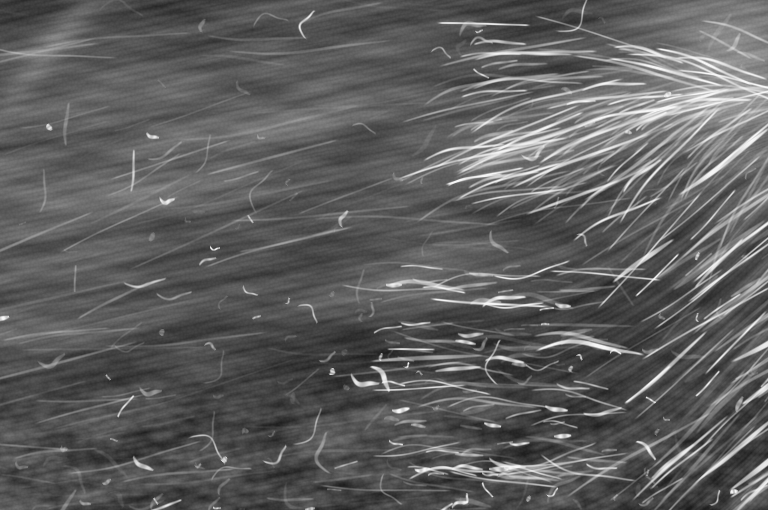
Reproduce this texture procedurally as a WebGL 2 fragment shader.

```glsl
#version 300 es
precision highp float;
uniform vec2 u_resolution;
out vec4 fragColor;

vec4 hash4(float n) {
  return fract(sin(n * vec4(12.99, 78.23, 37.72, 53.12) + vec4(1.3, 4.1, 2.7, 5.9)) * 4375.5);
}

vec2 hash2(vec2 c) {
  return fract(sin(vec2(dot(c, vec2(127.1, 311.7)), dot(c, vec2(269.5, 183.3)))) * 43758.5);
}

// Cellular noise, bright at the cell points, centred on zero
float cellular(vec2 p) {
  vec2 cell = floor(p), f = p - cell;
  float nearest = 2.0;
  for (int y = -1; y <= 1; y++)
    for (int x = -1; x <= 1; x++) {
      vec2 o = vec2(x, y);
      nearest = min(nearest, length(o + hash2(cell + o) - f));
    }
  return 0.46 - nearest;
}

float bump(float x, float centre, float width) {
  float t = (x - centre) / width;
  return exp(-t * t);
}

// Direction in which the strands run at a place
float flowAngle(vec2 p) {
  float right = smoothstep(1.0, 1.4, p.x);
  float left = 1.0 - smoothstep(0.5, 0.9, p.x);
  return 0.3 * bump(p.y, 0.7, 0.16) + 0.25 * left * bump(p.y, 0.4, 0.25)
       + right * (0.75 - 1.25 * smoothstep(0.62, 0.93, p.y));
}

// Bent line with uneven brightness and a faint halo
float stroke(vec2 p, vec2 centre, float angle, float halfLength, float bend, float width) {
  float c = cos(angle), s = sin(angle);
  vec2 q = mat2(c, -s, s, c) * (p - centre);
  float u = q.x / halfLength;
  if (abs(u) > 1.0 || abs(q.y) > halfLength + 0.03) return 0.0;
  float slope = bend * (2.0 * u + 1.0 * cos(4.0 * u));
  float curve = halfLength * bend * (u * u - 0.3 + 0.25 * sin(4.0 * u));
  float d = abs(q.y - curve) / sqrt(1.0 + slope * slope);
  float taper = 1.0 - u * u;
  float w = width * taper, px = 1.0 / u_resolution.y;
  float core = 1.0 - smoothstep(max(w - 0.5 * px, 0.0), w + 0.0026 + 0.3 * px, d);
  core *= 0.84 + 0.16 * sin(7.0 * u + 60.0 * centre.x);
  return core * smoothstep(0.0, 0.25, taper) + 0.07 * taper * exp(-d / 0.008);
}

float background(vec2 p) {
  // Broad tones
  float tone = 0.245 + 0.13 * bump(p.y, 0.66 + 0.06 * p.x, 0.22) * (1.0 - smoothstep(0.75, 1.1, p.x));
  tone += 0.05 * bump(p.y, 0.3 + 0.25 * p.x, 0.1);
  vec2 glow = p - vec2(1.44, 0.86);
  tone += 0.3 * exp(-dot(glow, glow) / 0.03);
  tone += 0.1 * bump(p.x, 1.12, 0.2) * bump(p.y, 0.73 + 0.2 * (p.x - 1.1), 0.08);
  float across = dot(p - vec2(0.08, 0.88), vec2(0.78, -0.62));
  tone += 0.12 * bump(across, 0.0, 0.03) * smoothstep(0.7, 0.85, p.y);

  // Soft streaks that follow the flow, crossed by a second set
  float turn = max(p.x - 1.0, 0.0);
  vec2 q = vec2(p.x, p.y - 0.2 * p.x - 0.8 * turn * turn * (1.0 - smoothstep(0.6, 0.9, p.y)));
  tone += 0.16 * cellular(q * vec2(1.6, 8.0));
  tone += 0.13 * cellular(q * vec2(3.0, 30.0) + 7.0);
  tone += 0.11 * cellular(q * vec2(7.0, 95.0) + 19.0);
  tone += 0.07 * cellular(vec2(p.x + 0.3 * p.y, p.y + 0.25 * p.x) * vec2(4.0, 32.0) + 43.0);

  // Mottling near the bottom, fine grain everywhere
  float low = 1.0 - smoothstep(0.1, 0.4, p.y);
  tone += low * (0.12 * cellular(p * vec2(9.0, 17.0) + 31.0) + 0.12 * cellular(p * vec2(35.0, 60.0)));
  return tone + 0.04 * cellular(p * 170.0);
}

void main() {
  vec2 p = gl_FragCoord.xy / u_resolution.y;
  float dark = 1.0 - clamp(background(p), 0.11, 1.0);

  // Dense fan at the upper right
  for (int i = 0; i < 170; i++) {
    vec4 h = hash4(float(i) + 1.0), k = hash4(float(i) + 501.5);
    vec2 c = vec2(mix(0.9, 1.5, h.x), mix(0.53, 0.96, 0.5 * (h.y + k.y)));
    float a = flowAngle(c) + 0.28 * (k.x - 0.5);
    float light = 0.15 + 0.8 * pow(h.w, 1.5);
    dark *= 1.0 - light * stroke(p, c, a, mix(0.03, 0.17, h.z), -0.14 * k.z, 0.002 * k.w);
  }

  // Diagonal sheaf down the right side
  for (int i = 0; i < 85; i++) {
    vec4 h = hash4(float(i) + 201.2), k = hash4(float(i) + 701.7);
    vec2 c = vec2(mix(1.14, 1.54, sqrt(h.x)), mix(0.03, 0.7, h.y));
    float light = 0.12 + 0.8 * pow(h.w, 1.7);
    dark *= 1.0 - light * stroke(p, c, mix(0.5, 0.85, k.x), mix(0.03, 0.17, h.z),
                                 0.08 * (k.z - 0.5), 0.0045 * k.w * k.w);
  }

  // Nearly level strands in four loose rows below the fan
  for (int i = 0; i < 135; i++) {
    vec4 h = hash4(float(i) + 301.4), k = hash4(float(i) + 801.3);
    vec2 c = vec2(mix(0.76, 1.2, h.x), 0.09 + 0.115 * floor(4.0 * h.y) + 0.09 * (k.y - 0.5));
    float light = 0.15 + 0.8 * pow(h.w, 1.5);
    dark *= 1.0 - light * stroke(p, c, 0.5 * (k.x - 0.5), mix(0.015, 0.12, h.z * h.z),
                                 0.4 * (k.z - 0.5), 0.0035 * k.w * k.w);
  }

  // Faint long strands on the left
  for (int i = 0; i < 110; i++) {
    vec4 h = hash4(float(i) + 401.6), k = hash4(float(i) + 901.9);
    vec2 c = vec2(0.95 * h.x, h.y);
    float light = 0.04 + 0.28 * h.w * h.w;
    dark *= 1.0 - light * stroke(p, c, flowAngle(c) + 0.45 * (k.x - 0.5),
                                 mix(0.03, 0.2, h.z), 0.15 * (k.z - 0.5), 0.0016 * k.w);
  }

  // Short loose scratches and hooks, crowded toward the bottom
  for (int i = 0; i < 200; i++) {
    vec4 h = hash4(float(i) + 101.8), k = hash4(float(i) + 601.1);
    vec2 c = vec2(1.5 * h.x, pow(h.y, 1.5));
    float light = 0.1 + 0.85 * h.w * h.w;
    dark *= 1.0 - light * stroke(p, c, 2.6 * (k.x - 0.4), mix(0.007, 0.05, h.z * h.z),
                                 1.1 * (k.z - 0.5), 0.004 * k.w * k.w);
  }

  fragColor = vec4(vec3(min(1.0 - dark, 0.97)), 1.0);
}
```
